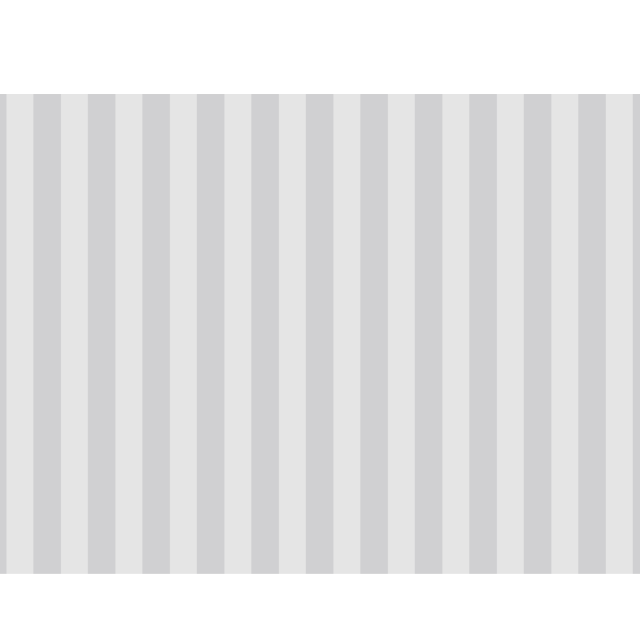
A Shadertoy shader for this pattern:

```glsl
const vec3 PAPER = vec3(1.0);
const vec3 LIGHT_GREY = vec3(0.898);
const vec3 DARK_GREY = vec3(0.816, 0.816, 0.822);

const float PERIOD = 0.08514;      // one dark and one light stripe
const float DARK_WIDTH = 0.0431;
const float FIRST_CENTER = 0.0737; // middle of the first whole dark stripe
const float BAND_BOTTOM = 0.1035;
const float BAND_TOP = 0.8530;
const float STRIPE_SOFTNESS = 0.0012;

// Coverage of the inside of a signed distance, softened over a given width
float coverage(float dist, float softness) {
    return 1.0 - smoothstep(-softness, softness, dist);
}

// Signed distance to the nearest dark stripe
float stripeDistance(float x) {
    float offset = (fract((x - FIRST_CENTER) / PERIOD + 0.5) - 0.5) * PERIOD;
    return abs(offset) - 0.5 * DARK_WIDTH;
}

// Signed distance to the horizontal band that holds the stripes
float bandDistance(float y) {
    return max(BAND_BOTTOM - y, y - BAND_TOP);
}

void mainImage(out vec4 fragColor, in vec2 fragCoord) {
    vec2 uv = fragCoord / iResolution.xy;
    vec2 halfPixel = 0.5 / iResolution.xy;

    // Alternating stripes
    float dark = coverage(stripeDistance(uv.x), max(STRIPE_SOFTNESS, halfPixel.x));
    vec3 stripes = mix(LIGHT_GREY, DARK_GREY, dark);

    // Plain margins above and below
    float band = coverage(bandDistance(uv.y), halfPixel.y);
    fragColor = vec4(mix(PAPER, stripes, band), 1.0);
}
```
